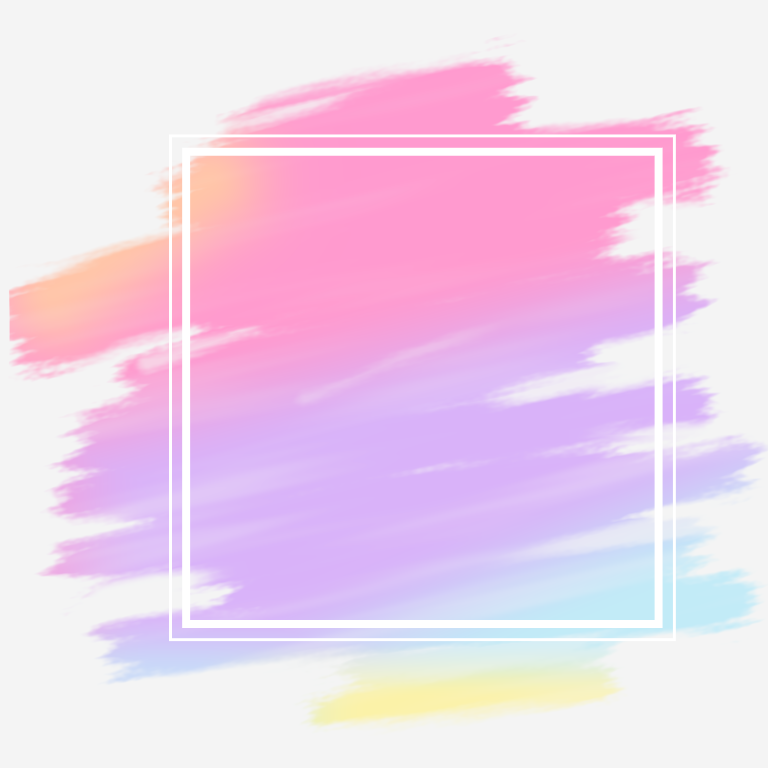
Write a Shadertoy shader that draws this background.

```glsl
// Pastel brush strokes, pink through violet to cyan and yellow, behind a double white square frame.

float hash(vec2 p) {
    p = fract(p * vec2(0.1031, 0.1137));
    p += dot(p, p.yx + 33.33);
    return fract((p.x + p.y) * p.x * 17.0);
}

vec2 gradientAt(vec2 cell) {
    float angle = 6.2832 * hash(cell + 57.0);
    return vec2(cos(angle), sin(angle));
}

float gradientNoise(vec2 p) {
    vec2 i = floor(p), f = p - i;
    vec2 u = f * f * f * (f * (f * 6.0 - 15.0) + 10.0);
    vec2 e = vec2(0, 1);
    return mix(mix(dot(gradientAt(i), f), dot(gradientAt(i + e.yx), f - e.yx), u.x),
               mix(dot(gradientAt(i + e), f - e), dot(gradientAt(i + 1.0), f - 1.0), u.x), u.y);
}

// x: distance to the segment, y: position along it
vec2 segment(vec2 p, vec2 a, vec2 b) {
    vec2 ab = b - a;
    float t = dot(p - a, ab) / dot(ab, ab);
    return vec2(length(p - a - ab * clamp(t, 0.0, 1.0)), t);
}

// Lays a soft stroke, frayed at its ends, over the coverage m
void stroke(inout float m, vec2 p, vec2 a, vec2 b, float halfWidth, float bristle) {
    vec2 s = segment(p, a, b);
    float end = smoothstep(0.4, 0.54, abs(s.y - 0.5));
    float d = s.x - halfWidth + mix(0.012, 0.045, end) * bristle;
    m += (1.0 - m) * smoothstep(0.009, mix(-0.013, -0.024, end), d);
}

// Dry streak that widens from a to b
float streak(vec2 p, vec2 a, vec2 b, float halfWidth, float bristle) {
    vec2 s = segment(p, a, b);
    float w = halfWidth * smoothstep(-0.1, 0.8, s.y);
    return smoothstep(0.01, -0.01, s.x - w + 0.014 * bristle) * smoothstep(0.0, 0.5, s.y);
}

float paintCoverage(vec2 p, float n) {
    float m = 0.0;
    // Upper strokes
    stroke(m, p, vec2(0.32, 0.832), vec2(0.643, 0.895), 0.037, n);
    stroke(m, p, vec2(0.29, 0.77), vec2(0.635, 0.835), 0.052, n);
    stroke(m, p, vec2(0.26, 0.74), vec2(0.88, 0.793), 0.054, n);
    stroke(m, p, vec2(0.06, 0.578), vec2(0.52, 0.725), 0.064, n);
    stroke(m, p, vec2(0.3, 0.62), vec2(0.76, 0.72), 0.075, n);
    // Middle strokes
    stroke(m, p, vec2(0.215, 0.49), vec2(0.86, 0.62), 0.055, n);
    stroke(m, p, vec2(0.15, 0.42), vec2(0.74, 0.55), 0.057, n);
    stroke(m, p, vec2(0.2, 0.37), vec2(0.72, 0.48), 0.06, n);
    stroke(m, p, vec2(0.11, 0.35), vec2(0.9, 0.472), 0.037, n);
    // Lower strokes
    stroke(m, p, vec2(0.095, 0.268), vec2(0.95, 0.39), 0.036, n);
    stroke(m, p, vec2(0.25, 0.29), vec2(0.8, 0.36), 0.065, n);
    stroke(m, p, vec2(0.33, 0.225), vec2(0.88, 0.28), 0.047, n);
    stroke(m, p, vec2(0.16, 0.158), vec2(0.95, 0.22), 0.037, n);
    float wash = 0.0;
    stroke(wash, p, vec2(0.48, 0.12), vec2(0.77, 0.15), 0.034, n);
    m = max(m, 0.6 * wash);
    stroke(m, p, vec2(0.425, 0.076), vec2(0.772, 0.112), 0.027, n);

    // Bare gaps between bristles
    float gap = 0.9 * streak(p, vec2(0.5, 0.455), vec2(0.83, 0.52), 0.012, n);
    gap = max(gap, streak(p, vec2(0.78, 0.685), vec2(0.9, 0.713), 0.016, n));
    gap = max(gap, 0.9 * streak(p, vec2(0.74, 0.428), vec2(0.93, 0.44), 0.009, n));
    gap = max(gap, streak(p, vec2(0.32, 0.265), vec2(0.14, 0.215), 0.019, n));
    gap = max(gap, 0.8 * streak(p, vec2(0.55, 0.903), vec2(0.29, 0.835), 0.007, n));
    gap = max(gap, 0.6 * streak(p, vec2(0.43, 0.605), vec2(0.19, 0.525), 0.005, n));
    gap = max(gap, 0.6 * streak(p, vec2(0.6, 0.265), vec2(0.93, 0.325), 0.016, n));
    gap = max(gap, 0.28 * streak(p, vec2(0.7, 0.6), vec2(0.4, 0.485), 0.003, n));
    gap = max(gap, 0.6 * streak(p, vec2(0.2, 0.34), vec2(0.05, 0.3), 0.008, n));
    return m * (1.0 - gap) * smoothstep(0.011, 0.013, p.x);
}

vec3 paintColor(vec2 p) {
    float pink = smoothstep(0.31, 0.49, p.y - 0.275 * p.x);
    pink = max(pink, 0.6 * smoothstep(0.2, 0.03, p.x));
    vec3 color = mix(vec3(0.85, 0.7, 0.975), vec3(1.0, 0.605, 0.81), pink);
    float orange = segment(p, vec2(0.07, 0.62), vec2(0.27, 0.765)).x;
    color = mix(color, vec3(1.0, 0.79, 0.64), 0.9 * exp(-orange * orange / 0.006));
    float cyan = max(smoothstep(0.08, -0.12, p.y - 0.41 * p.x), 0.7 * smoothstep(0.21, 0.12, p.y));
    color = mix(color, vec3(0.76, 0.92, 0.97), cyan);
    return mix(color, vec3(0.985, 0.95, 0.66), smoothstep(0.17, 0.09, p.y) * smoothstep(0.25, 0.48, p.x));
}

float squareLine(vec2 p, float halfSize, float halfWidth, float pixel) {
    float d = abs(max(abs(p.x), abs(p.y)) - halfSize) - halfWidth;
    return smoothstep(0.5 * pixel, -0.5 * pixel, d);
}

void mainImage(out vec4 fragColor, in vec2 fragCoord) {
    float pixel = 1.0 / min(iResolution.x, iResolution.y);
    vec2 p = (fragCoord - 0.5 * iResolution.xy) * pixel + 0.5;

    // Bristle noise stretched along the brush direction
    vec2 along = mat2(0.976, -0.218, 0.218, 0.976) * p;
    float bristle = gradientNoise(along * vec2(5, 45)) + 0.5 * gradientNoise(along * vec2(12, 120))
                  + 0.2 * gradientNoise(along * vec2(90, 200));
    vec2 warped = p + 0.006 * gradientNoise(p * 7.0);

    // Paint with soft pale bands
    vec3 paper = vec3(0.955, 0.957, 0.957);
    float bands = gradientNoise(along * vec2(2, 22) + 9.0) + 0.4 * gradientNoise(along * vec2(4, 60));
    float pale = smoothstep(-0.15, 0.7, bands) * mix(0.3, 0.12, smoothstep(0.35, 0.65, p.y));
    vec3 color = mix(paper, mix(paintColor(p), paper, pale), paintCoverage(warped, bristle));

    // Double frame
    vec2 q = p - vec2(0.55, 0.495);
    float frame = max(squareLine(q, 0.328, 0.0019, pixel), squareLine(q, 0.3075, 0.0052, pixel));
    fragColor = vec4(mix(color, vec3(1), frame), 1.0);
}
```
